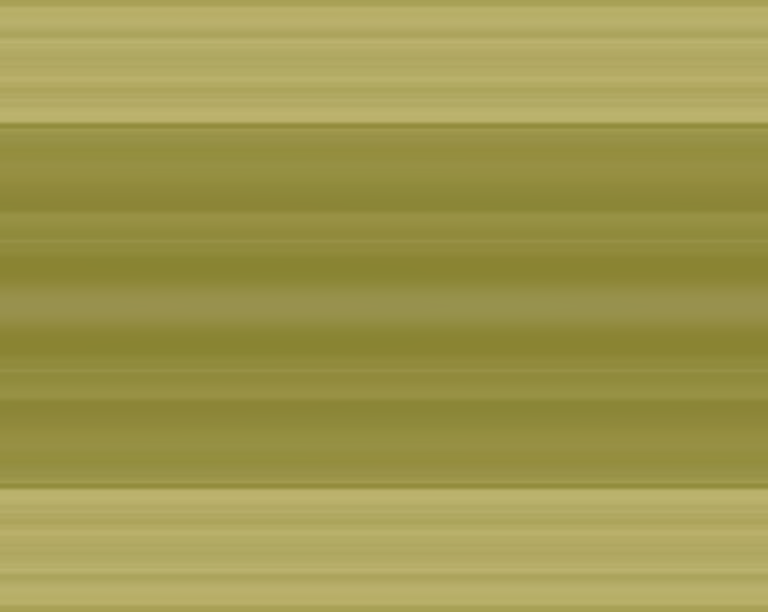
Reproduce this background procedurally as a WebGL 1 fragment shader.

```glsl
precision highp float;
// Mirrored olive and straw bands with fine horizontal brushed streaks.

uniform vec2 u_resolution;

#define OLIVE vec3(0.540, 0.518, 0.205)
#define STRAW vec3(0.730, 0.695, 0.425)
#define BAND_EDGE 0.596
#define FINE_STREAKS 110.0
#define BROAD_STREAKS 46.0
#define INNER_STREAK 0.07
#define OUTER_STREAK 0.24
#define HUE_DRIFT 0.022

float hash(float n) {
    return fract(sin(n * 127.1) * 43758.5453);
}

// Smooth one-dimensional value noise, 0 to 1
float noise(float x) {
    float cell = floor(x);
    float f = fract(x);
    return mix(hash(cell), hash(cell + 1.0), f * f * (3.0 - 2.0 * f));
}

// Moves the tone to a new level between two distances
void fade(inout float tone, float d, float start, float end, float level) {
    tone = mix(tone, level, smoothstep(start, end, d));
}

// Soft thin line centred on a distance
float line(float d, float centre, float width) {
    float q = (d - centre) / width;
    return exp(-q * q);
}

// Tone from the central glow (d = 0) to the outer edge (d = 1)
float bandTone(float d) {
    float tone = 0.29;
    // Dark inner half
    fade(tone, d, 0.015, 0.110, 0.00);
    fade(tone, d, 0.150, 0.180, 0.14);
    fade(tone, d, 0.235, 0.290, 0.30);
    fade(tone, d, 0.292, 0.318, 0.03);
    fade(tone, d, 0.330, 0.460, 0.26);
    fade(tone, d, 0.460, 0.510, 0.20);
    fade(tone, d, 0.510, 0.560, 0.33);
    fade(tone, d, 0.575, 0.588, 0.18);
    // Pale outer bands
    fade(tone, d, BAND_EDGE - 0.006, BAND_EDGE + 0.009, 0.94);
    fade(tone, d, 0.625, 0.700, 0.75);
    fade(tone, d, 0.705, 0.745, 0.94);
    fade(tone, d, 0.750, 0.785, 0.75);
    fade(tone, d, 0.790, 0.850, 0.86);
    fade(tone, d, 0.866, 0.880, 0.70);
    fade(tone, d, 0.885, 0.930, 0.96);
    fade(tone, d, 0.970, 0.986, 0.62);
    // Bright hairlines
    tone += 0.14 * line(d, 0.212, 0.006);
    tone += 0.16 * line(d, 0.575, 0.005);
    tone += 0.16 * line(d, 0.862, 0.005);
    return tone;
}

void main() {
    vec2 uv = gl_FragCoord.xy / u_resolution;
    float d = abs(2.0 * uv.y - 1.0);
    float tone = bandTone(d);

    // Streaks strengthen outside, and fade over the broad smooth bands
    float streak = 0.55 * noise(d * FINE_STREAKS) + 0.45 * noise(d * BROAD_STREAKS + 31.0) - 0.5;
    float strength = mix(INNER_STREAK, OUTER_STREAK, smoothstep(0.48, 0.62, d));
    strength *= smoothstep(0.08, 0.22, d) * (1.0 - 0.65 * smoothstep(0.88, 0.93, d));
    strength *= 1.0 - 0.7 * line(d, 0.34, 0.06);
    tone += streak * strength;

    vec3 colour = mix(OLIVE, STRAW, tone);

    // Greyer central glow, plus a faint hue drift along the bands
    colour.b += 0.035 * line(d, 0.0, 0.07);
    float drift = noise(d * 24.0 + 7.0) - 0.5;
    float sway = sin(uv.x * 7.0 + d * 19.0) * 0.003;
    colour += vec3(sway, -0.5 * sway, HUE_DRIFT * drift);

    gl_FragColor = vec4(colour, 1.0);
}
```
